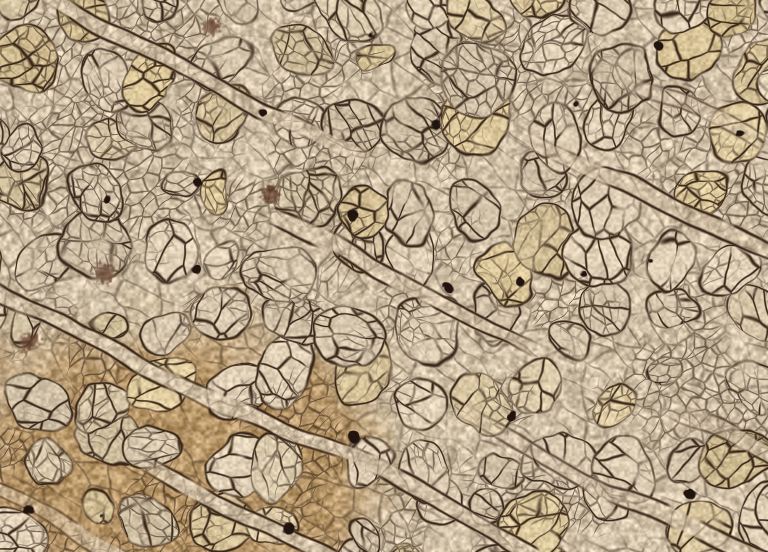
A Shadertoy shader for this texture:

```glsl
// Thin section of a cracked, grainy rock: pale rounded grains overlap in a stippled
// matrix. Ellipses painted cell by cell give the grains, rotated Voronoi edges their
// cracks; slanting veins, opaque specks and rusty patches lie on top.

vec2 hash2(vec2 p) {
    vec3 q = fract(p.xyx * vec3(0.1031, 0.1030, 0.0973));
    q += dot(q, q.yzx + 33.33);
    return fract((q.xx + q.yz) * q.zy);
}

float noise(vec2 p) {
    vec2 i = floor(p), f = fract(p);
    f = f * f * (3.0 - 2.0 * f);
    return mix(mix(hash2(i).x, hash2(i + vec2(1, 0)).x, f.x),
               mix(hash2(i + vec2(0, 1)).x, hash2(i + vec2(1, 1)).x, f.x), f.y);
}

float fbm(vec2 p) {
    return 0.55 * noise(p) + 0.3 * noise(p * 2.1 + 7.0) + 0.15 * noise(p * 4.3 + 19.0);
}

mat2 rotation(float a) {
    return mat2(cos(a), sin(a), -sin(a), cos(a));
}

// Soft dark stroke around distance zero
float stroke(float d, float width) {
    return 1.0 - smoothstep(0.0, max(width, 1.0 / iResolution.y), abs(d));
}

// Distance to the nearest Voronoi edge, in cell units
float voronoiEdge(vec2 p) {
    vec2 cell = floor(p), f = fract(p), nearest = vec2(0), nearestCell = vec2(0);
    float best = 9.0;
    for (int j = -1; j <= 1; j++)
    for (int i = -1; i <= 1; i++) {
        vec2 o = vec2(i, j);
        vec2 r = o + hash2(cell + o) - f;
        if (dot(r, r) < best) { best = dot(r, r); nearest = r; nearestCell = o; }
    }
    float edge = 9.0;
    for (int j = -2; j <= 2; j++)
    for (int i = -2; i <= 2; i++) {
        vec2 o = nearestCell + vec2(i, j);
        vec2 r = o + hash2(cell + o) - f, across = r - nearest;
        if (dot(across, across) > 1e-5)
            edge = min(edge, dot(0.5 * (nearest + r), normalize(across)));
    }
    return edge;
}

// Overlapping ellipses: x = rim darkness, y = inside a grain, zw = grain id
vec4 grains(vec2 p) {
    const float size = 0.118;
    vec2 home = floor(p / size);
    vec4 g = vec4(0, 0, 0.37, 0.61);
    for (int j = -1; j <= 1; j++)
    for (int i = -1; i <= 1; i++) {
        vec2 cell = home + vec2(i, j), id = hash2(cell + 40.0), shape = hash2(cell + 91.0);
        vec2 r = rotation(id.x * 6.28) * (p - (cell + 0.2 + 0.6 * hash2(cell)) * size);
        float radius = size * mix(0.24, 0.58, sqrt(shape.x));
        float d = length(r * vec2(1.0, mix(1.0, 1.5, shape.y))) - radius;
        g.x = max(g.x * smoothstep(-0.002, 0.003, d), stroke(d, 0.0046));
        if (d < 0.0) g.yzw = vec3(1, id);
    }
    return g;
}

void mainImage(out vec4 fragColor, in vec2 fragCoord) {
    vec2 p = fragCoord / iResolution.y;
    vec2 wobble = vec2(fbm(p * 13.0), fbm(p * 13.0 + 50.0)) - 0.5;
    vec2 w = p + 0.035 * wobble;
    vec4 g = grains(w);
    vec2 id = g.zw;
    float speckle = noise(p * 210.0) - 0.5, stipple = noise(p * 125.0 + 9.0) - 0.5;

    // Pale grains over a matrix that turns ochre at the lower left
    float ochre = smoothstep(0.44, 0.2, length((p - vec2(0.28, 0.17)) * vec2(0.8, 1.3))
                  + 0.3 * (fbm(p * 7.0) - 0.5));
    vec3 matrix = mix(vec3(0.83, 0.77, 0.67), vec3(0.73, 0.60, 0.42), ochre);
    vec3 fill = mix(vec3(0.85, 0.79, 0.69), vec3(0.85, 0.77, 0.59), smoothstep(0.6, 1.0, id.y));
    vec3 col = mix(matrix, fill + 0.08 * (id.x - 0.5), g.y);

    // Each grain has its own crack direction and spacing
    float spacing = mix(15.0, 27.0, fract(id.x * 7.3 + id.y));
    vec2 q = rotation(id.y * 6.28) * (p + 0.028 * wobble) * spacing * vec2(0.75, 1.3);
    float crack = stroke(voronoiEdge(q + id * 170.0) / spacing, 0.0042);
    crack *= mix(0.25, 1.0, smoothstep(0.28, 0.6, fbm(p * 17.0 + id * 30.0)));
    crack *= mix(0.4, 1.0, g.y);
    float hairline = stroke(voronoiEdge(rotation(id.x * 6.28) * w * vec2(32, 52) + 5.0) / 41.0, 0.003);
    hairline *= 0.6 * smoothstep(0.36, 0.62, fbm(p * 11.0 + 80.0));
    float rim = g.x * mix(0.5, 1.0, smoothstep(0.3, 0.6, fbm(p * 15.0 + 33.0)));

    // Long veins slant down to the right: pale inside, dark along the walls
    float along = dot(p, vec2(0.89, -0.45));
    float across = (dot(p, vec2(0.45, 0.89)) + 0.06 * (fbm(p * 3.0) - 0.5)) / 0.17;
    float offset = abs(fract(across) - 0.5) * 0.17 + 0.006 * wobble.x;
    float present = smoothstep(0.5, 0.62, noise(vec2(along * 2.6, floor(across) * 7.0 + 3.5)));
    float vein = present * smoothstep(0.015, 0.010, offset);
    float wall = present * stroke(offset - 0.014, 0.0045) * smoothstep(0.2, 0.5, fbm(p * 12.0));
    col = mix(col, vec3(0.83, 0.76, 0.66), vein);
    float lines = max(max(crack, hairline), rim) * (1.0 - 0.75 * vein);
    lines = max(lines, wall);

    // Film grain, fine stippling of the matrix, then the dark lines
    col += 0.15 * speckle + mix(0.24, 0.08, g.y * (1.0 - vein)) * stipple;
    col = mix(col, vec3(0.17, 0.10, 0.05), 0.93 * lines);

    // Opaque specks and larger rusty patches, at most one per cell
    vec2 cell = floor(p * 7.0), pick = hash2(cell + 11.0);
    vec2 centre = (cell + 0.25 + 0.5 * hash2(cell + 23.0)) / 7.0;
    float reach = length(p - centre) + 0.018 * (fbm(p * 45.0) - 0.5);
    float speck = step(pick.x, 0.36) * smoothstep(0.002, -0.002, reach - mix(0.004, 0.010, pick.y));
    float rust = step(0.91, pick.x) * smoothstep(0.024, 0.010, reach + 0.012 * speckle);
    col = mix(col, vec3(0.40, 0.27, 0.20) + 0.2 * stipple, 0.8 * rust);
    col = mix(col, vec3(0.13, 0.08, 0.06), speck);

    fragColor = vec4(clamp(col, 0.0, 1.0), 1.0);
}
```
